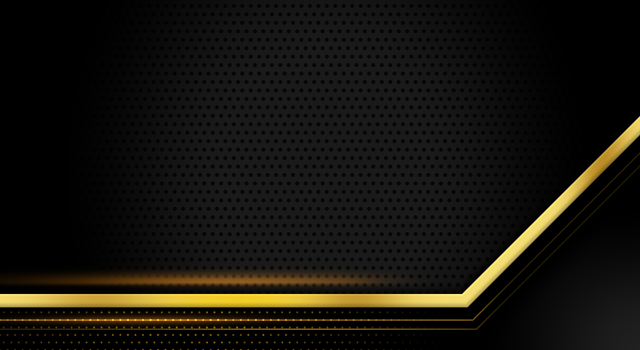
Reproduce this background procedurally as a WebGL 2 fragment shader.

```glsl
#version 300 es
precision highp float;

uniform vec2 u_resolution;
out vec4 outColor;

// Layout, in units of canvas height
const float DESIGN_ASPECT = 1.8286;
const vec2 BEND = vec2(1.328, 0.141);
const float BAND_HALF = 0.0190;
const float LINE_UPPER = -0.0555;
const float LINE_LOWER = -0.0815;
const float LINE_HALF = 0.0017;
const float GLOW_Y = 0.194;

// Perforated panel
const vec2 PANEL_CENTER = vec2(0.93, 0.50);
const vec2 PANEL_SIZE = vec2(0.78, 0.95);
const vec2 HOLE_ORIGIN = vec2(0.644, 0.645);
const float HOLE_PITCH = 0.02415;
const float HOLE_RADIUS = 0.0056;

// Golden dots under the band
const float SPARK_PITCH = 0.0215;
const float SPARK_RADIUS = 0.0026;

// Colours
const vec3 PANEL_GREY = vec3(0.102);
const vec3 HOLE_BLACK = vec3(0.022);
const vec3 CORNER_GREY = vec3(0.125);
const vec3 GOLD_PALE = vec3(0.96, 0.87, 0.44);
const vec3 GOLD_RICH = vec3(0.95, 0.80, 0.15);
const vec3 GOLD_DEEP = vec3(0.71, 0.52, 0.12);
const vec3 AMBER = vec3(0.62, 0.36, 0.05);

float hash(vec2 p) {
    vec3 q = fract(vec3(p.xyx) * 0.1031);
    q += dot(q, q.yzx + 33.33);
    return fract((q.x + q.y) * q.z);
}

float bell(float x, float center, float width) {
    float t = (x - center) / width;
    return exp(-t * t);
}

float fill(float dist, float aa) {
    return 1.0 - smoothstep(-aa, aa, dist);
}

// Signed offset from a level line that turns upward at 45 degrees
float bentOffset(vec2 p) {
    vec2 q = p - BEND;
    return min(q.y, (q.y - q.x) * 0.70711);
}

// Distance to the nearest dot in staggered rows
float staggeredDots(vec2 p, float pitch) {
    vec2 q = p / pitch;
    q.x += 0.5 * mod(floor(q.y + 0.5), 2.0);
    return length(fract(q + 0.5) - 0.5) * pitch;
}

vec3 panel(vec2 p, float aa) {
    vec2 v = abs(p - PANEL_CENTER) / PANEL_SIZE;
    float light = 1.0 - smoothstep(0.35, 1.0, length(v));
    float hole = fill(staggeredDots(p - HOLE_ORIGIN, HOLE_PITCH) - HOLE_RADIUS, max(aa, 0.0016));
    return mix(PANEL_GREY, HOLE_BLACK, hole) * light;
}

// Metal sheen varies along the band and across its width
vec3 gold(float x, float across) {
    vec3 col = mix(GOLD_PALE, GOLD_RICH, bell(x, 0.68, 0.26));
    float shade = 0.65 * bell(x, 0.28, 0.16) + 0.75 * bell(x, 1.02, 0.13) + 0.9 * bell(x, 1.72, 0.075);
    col = mix(col, GOLD_DEEP, min(shade, 1.0));
    col *= 1.0 - 0.25 * smoothstep(0.1, 1.0, -across);
    return col + 0.08 * smoothstep(0.6, 0.95, across);
}

// Glowing dots that fade toward both ends of the strip
vec3 sparks(vec2 p, float aa) {
    vec2 cell = floor(p / SPARK_PITCH + 0.5);
    float dot0 = fill(staggeredDots(p, SPARK_PITCH) - SPARK_RADIUS, aa);
    float fade = (0.25 + 0.75 * bell(p.x, 0.55, 0.45)) * (1.0 - smoothstep(1.0, 1.32, p.x));
    return mix(AMBER, GOLD_RICH, 0.4) * dot0 * fade * mix(0.55, 0.9, hash(cell));
}

void main() {
    vec2 p = gl_FragCoord.xy / u_resolution.y;
    p.x *= DESIGN_ASPECT * u_resolution.y / u_resolution.x;
    float aa = 0.75 / u_resolution.y;
    float d = bentOffset(p);

    // Panel with an amber glow resting above the band
    vec3 above = panel(p, aa);
    float reach = bell(p.x, 0.62, 0.48) * (1.0 - smoothstep(0.95, 1.28, p.x));
    float haze = p.y > GLOW_Y ? bell(p.y, GLOW_Y, 0.022) : bell(p.y, GLOW_Y, 0.009);
    above += AMBER * haze * reach * 0.75;
    above *= mix(0.35, 1.0, smoothstep(BAND_HALF, BAND_HALF + 0.03, d));

    // Dark floor with a grey light in the lower right corner
    float corner = smoothstep(1.35, 1.85, p.x) * (1.0 - smoothstep(0.0, 0.42, p.y));
    vec3 below = CORNER_GREY * corner * smoothstep(0.08, 0.16, -d);
    below += sparks(p, aa) * step(d, -BAND_HALF - 0.004);
    below += AMBER * 0.55 * bell(d, LINE_UPPER, 0.013) * bell(p.x, 0.42, 0.30);

    // Thin lines: bright on the level part, dim on the slope
    float slope = smoothstep(BEND.x - 0.02, BEND.x + 0.14, p.x);
    float upper = fill(abs(d - LINE_UPPER) - LINE_HALF, aa);
    float lower = fill(abs(d - LINE_LOWER) - LINE_HALF, aa);
    below += GOLD_DEEP * upper * mix(0.85, 0.26, slope);
    below += GOLD_DEEP * lower * mix(0.25 + 0.7 * bell(p.x, 0.85, 0.5), 0.22, slope);

    // Main golden band
    vec3 col = mix(below, above, smoothstep(-aa, aa, d));
    col = mix(col, gold(p.x, d / BAND_HALF), fill(abs(d) - BAND_HALF, aa));
    outColor = vec4(clamp(col, 0.0, 1.0), 1.0);
}
```
